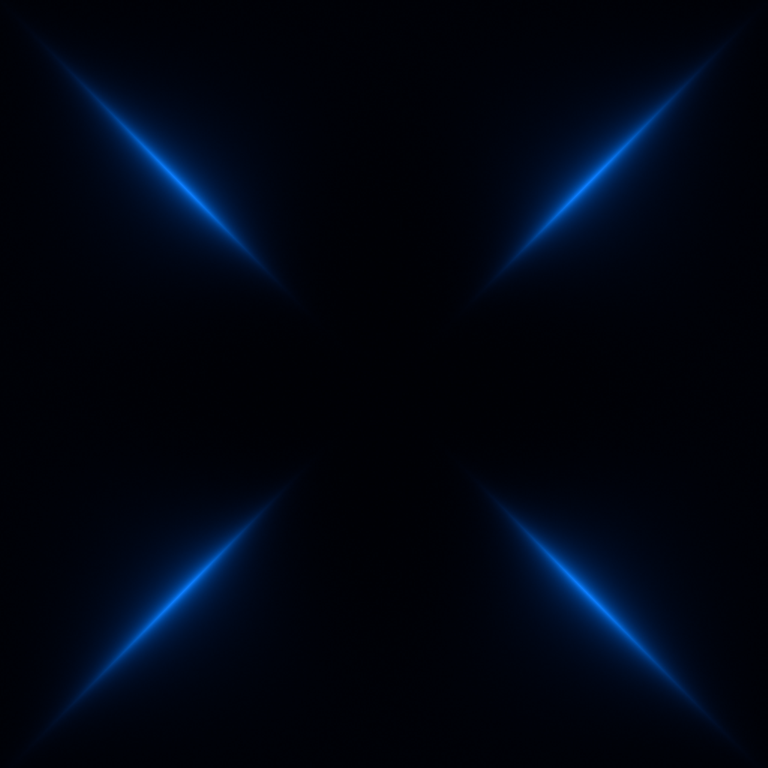
Write a Shadertoy shader that draws this background.

```glsl
#define CROSS_CENTER vec2(0.5005, 0.4935)
#define STREAK_MID vec2(0.2605, 0.2625)
#define STREAK_DIR vec2(1.0, 1.015)
#define INNER_LENGTH 0.12
#define OUTER_LENGTH 0.17
#define CORE_WIDTH 0.0105
#define HALO_REACH 0.15
#define GRAIN_CELLS 512.0
#define GRAIN_AMOUNT 0.008
#define NIGHT vec3(0.0, 0.004, 0.02)

float cellGrain(vec2 cell) {
    vec3 p = fract(cell.xyx * 0.1031);
    p += dot(p, p.yzx + 33.33);
    return fract((p.x + p.y) * p.z) - 0.5;
}

// Thin ridge with a broad skirt; its outer tail is longer than the inner one.
float streak(vec2 p, float pixel) {
    vec2 dir = normalize(STREAK_DIR);
    float along = dot(p, dir);
    float across = dot(p, vec2(-dir.y, dir.x));
    float dist = sqrt(across * across + 0.2 * pixel * pixel);

    float taper = along / (along < 0.0 ? INNER_LENGTH : OUTER_LENGTH);
    float ridge = exp(-dist / HALO_REACH) / (1.0 + dist / CORE_WIDTH);
    return ridge * exp(-taper * taper);
}

// Blue deepens in the shadows and turns towards azure at the crest.
vec3 azure(float light) {
    return vec3(0.06 * pow(light, 6.0), 0.5 * pow(light, 1.15), light);
}

void mainImage(out vec4 fragColor, in vec2 fragCoord) {
    vec2 uv = fragCoord / iResolution.xy;
    float pixel = 1.0 / min(iResolution.x, iResolution.y);

    // Sum the four mirrored streaks so that their halos blend smoothly.
    float light = 0.0;
    for (int i = 0; i < 4; i++) {
        vec2 side = vec2(i % 2, i / 2) * 2.0 - 1.0;
        light += streak((uv - CROSS_CENTER) * side - STREAK_MID, pixel);
    }

    vec3 color = NIGHT + azure(min(light * 1.03, 1.0));

    // Fine grain on a canvas-sized grid
    float grain = cellGrain(floor(uv * GRAIN_CELLS));
    color += grain * GRAIN_AMOUNT * vec3(0.2, 0.5, 1.0);
    fragColor = vec4(clamp(color, 0.0, 1.0), 1.0);
}
```
